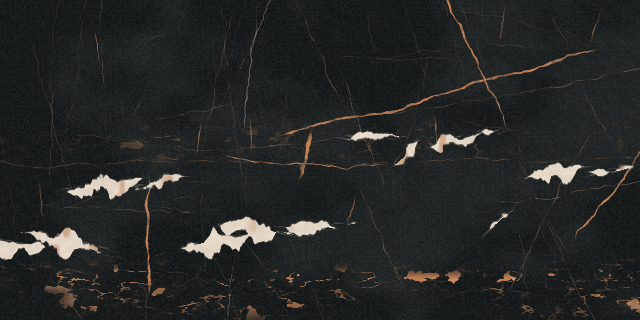
This texture is drawn by a WebGL 1 fragment shader. Its source:

```glsl
precision highp float;
uniform vec2 u_resolution;

float hash(vec2 p) {
  return fract(sin(dot(p, vec2(127.1, 311.7))) * 43758.5453);
}

float noise(vec2 p) {
  vec2 i = floor(p), f = fract(p);
  f = f * f * (3.0 - 2.0 * f);
  return mix(mix(hash(i), hash(i + vec2(1.0, 0.0)), f.x),
             mix(hash(i + vec2(0.0, 1.0)), hash(i + 1.0), f.x), f.y);
}

float fbm(vec2 p) {
  float sum = 0.0, amp = 0.533;
  for (int i = 0; i < 4; i++) {
    sum += amp * noise(p);
    p = p * 2.03 + 17.3;
    amp *= 0.5;
  }
  return sum;
}

// Antialiased coverage from a signed distance
float cover(float d) {
  return clamp(0.5 - d * u_resolution.y, 0.0, 1.0);
}

// Jagged crack from a to b with uneven width and tapered ends
float vein(vec2 p, vec2 a, vec2 b, float width, float seed) {
  float len = distance(a, b);
  vec2 dir = (b - a) / len, q = p - a;
  float t = dot(q, dir), s = dot(q, vec2(-dir.y, dir.x));
  if (t < 0.0 || t > len || abs(s) > 0.06) return 0.0;
  s += 0.035 * min(len, 0.8) * (noise(vec2(t * 5.0, seed)) - 0.5);
  s += 0.022 * (fbm(vec2(t * 20.0, seed + 5.0)) - 0.5);
  float ends = smoothstep(0.0, 0.06, min(t, len - t));
  float thick = width * ends * (0.1 + 1.8 * fbm(vec2(t * 35.0, seed + 9.0)));
  return ends * cover(abs(s) - thick);
}

// Torn mineral pocket, flatter above and drooping below
float pocket(vec2 p, vec2 center, vec2 axis, vec2 size, float seed) {
  vec2 q = p - center;
  q = vec2(dot(q, axis), dot(q, vec2(-axis.y, axis.x)));
  float t = q.x / size.x;
  q.y += 0.03 * (fbm(vec2(q.x * 13.0, seed)) - 0.5);
  float side = q.y > 0.0 ? 0.7 : 1.0;
  float bumps = smoothstep(0.3, 0.75, fbm(vec2(q.x * 22.0, seed + side * 30.0)));
  float thick = size.y * side * (1.0 - t * t) * (0.15 + 1.5 * bumps);
  return abs(q.y) - thick + 0.026 * (fbm(p * 32.0) - 0.47);
}

void main() {
  vec2 p = gl_FragCoord.xy / u_resolution.y;
  vec3 copper = vec3(0.76, 0.50, 0.33);
  vec3 umber = vec3(0.33, 0.29, 0.25);
  vec3 ash = vec3(0.52, 0.51, 0.48);
  vec3 cream = vec3(0.93, 0.88, 0.82);

  // Black stone with faint clouds and fine grain
  float cloud = smoothstep(0.4, 0.75, fbm(p * vec2(4.0, 5.0) + 4.0));
  vec3 col = vec3(0.093, 0.105, 0.106) + 0.045 * cloud;
  col += 0.05 * (hash(floor(p * 256.0)) - 0.5);

  // Grey hairlines, steep or nearly level
  float broken = smoothstep(0.3, 0.65, fbm(p * 26.0));
  for (int i = 0; i < 72; i++) {
    float id = float(i);
    float r = hash(vec2(id, 3.0)), k = hash(vec2(id, 8.0));
    vec2 mid = vec2(2.0 * hash(vec2(id, 1.0)), hash(vec2(id, 2.0)));
    float angle = mod(id, 3.0) < 1.0 ? 0.6 * (r - 0.4) : 1.65 + 1.1 * (r - 0.5);
    vec2 reach = (0.06 + 0.26 * k) * vec2(cos(angle), sin(angle));
    float line = vein(p, mid - reach, mid + reach, 0.0008, id * 13.0);
    float glow = 0.18 + 0.65 * pow(hash(vec2(id, 6.0)), 2.5);
    col = mix(col, mix(ash, copper, 0.4 * k), line * glow * (0.2 + 0.8 * broken));
  }

  // Fine crackled copper seams, densest along the lower edge
  float level = 0.14 + 0.06 * (noise(vec2(p.x * 2.5, 7.0)) - 0.5);
  float band = exp(-pow((p.y - level) / 0.03, 2.0));
  band += 0.8 * exp(-pow((p.y - 0.06) / 0.05, 2.0)) * smoothstep(0.35, 0.65, noise(p * vec2(3.0, 2.0) + 31.0));
  band = min(band + 0.4 * exp(-pow((p.y - 0.56) / 0.05, 2.0)) * noise(p * 4.0), 1.0);
  float field = fbm(p * vec2(15.0, 36.0) + 50.0);
  float crackle = 1.0 - smoothstep(0.006, 0.04, abs(field - 0.5));
  float patchy = smoothstep(0.4, 0.7, fbm(p * vec2(20.0, 30.0) + 3.0));
  col = mix(col, mix(umber, copper, patchy), band * crackle * (0.25 + 0.75 * patchy));
  float lump = smoothstep(0.71, 0.74, fbm(p * vec2(14.0, 22.0) + 80.0));
  col = mix(col, mix(copper, cream, 0.3 * patchy), lump * band);

  // Long copper veins
  float rust = vein(p, vec2(0.86, 0.56), vec2(1.88, 0.86), 0.0027, 2.0);
  rust = max(rust, vein(p, vec2(1.38, 1.05), vec2(1.59, 0.58), 0.0027, 21.0));
  rust = max(rust, vein(p, vec2(0.68, 0.51), vec2(1.22, 0.48), 0.0015, 33.0));
  rust = max(rust, vein(p, vec2(0.98, 0.61), vec2(0.93, 0.42), 0.0052, 47.0));
  rust = max(rust, vein(p, vec2(1.78, 0.24), vec2(2.03, 0.56), 0.0024, 58.0));
  rust = max(rust, vein(p, vec2(0.46, 0.47), vec2(0.47, 0.06), 0.0032, 64.0));
  rust = max(rust, 0.5 * broken * vein(p, vec2(-0.1, 0.49), vec2(2.1, 0.51), 0.001, 71.0));
  for (int i = 0; i < 8; i++) {
    float id = float(i);
    vec2 a = vec2(2.0 * fract(0.07 + id * 0.618), 0.25 + 0.6 * hash(vec2(id, 41.0)));
    vec2 b = a + vec2(0.08 * (hash(vec2(id, 42.0)) - 0.3), 0.15);
    rust = max(rust, 0.8 * vein(p, a, b, 0.0014, id * 11.0 + 90.0));
  }
  float stain = smoothstep(0.3, 0.55, fbm(p * 45.0 + 12.0));
  col = mix(col, mix(umber, copper, 0.35 + 0.65 * stain), rust);
  col = mix(col, ash, 0.8 * vein(p, vec2(0.80, 0.95), vec2(0.76, 0.57), 0.0015, 15.0));

  // Cream pockets with pale tails, small ones tilted
  float chalk = 1.0, tail = 0.0;
  for (int i = 0; i < 13; i++) {
    float id = float(i), big = pow(hash(vec2(id, 51.0)), 1.5);
    vec2 center = vec2(2.0 * fract(0.16 + id * 0.618), 0.42 + 0.36 * (hash(vec2(id, 52.0)) - 0.5));
    float angle = mix(0.9, 0.0, smoothstep(0.1, 0.4, big)) + 0.5 * (hash(vec2(id, 53.0)) - 0.5);
    vec2 axis = vec2(cos(angle), sin(angle)), size = vec2(0.04 + 0.08 * big, 0.010 + 0.025 * big);
    chalk = min(chalk, pocket(p, center, axis, size, id * 7.0));
    vec2 reach = axis * (size.x + 0.05);
    tail = max(tail, vein(p, center - reach, center + reach, 0.0014, id * 17.0));
  }
  float tint = smoothstep(0.62, 0.85, noise(p * vec2(34.0, 14.0) + 9.0));
  col = mix(col, ash, max(0.7 * tail * broken, 0.5 - 0.5 * smoothstep(0.0, 0.006, chalk)));
  col = mix(col, mix(cream, copper, 0.5 * tint) - 0.08 * fbm(p * 50.0), cover(chalk));

  gl_FragColor = vec4(col, 1.0);
}
```
